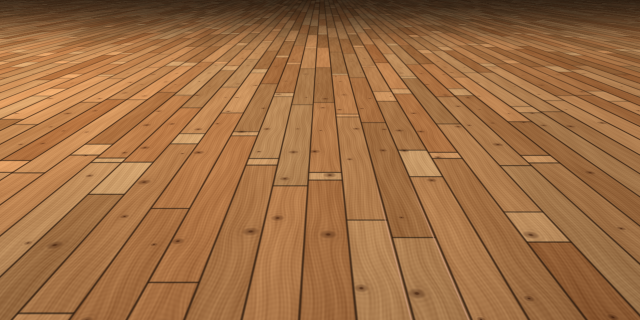
Reproduce this texture procedurally as a Shadertoy shader.

```glsl
// Per lane: joint depth, pale offcut length, near board tone, far board tone
const vec4 LANES[11] = vec4[11](
    vec4(1.46, .25, .35, .45), vec4(.946, 0., .75, .5), vec4(1.371, 0., .42, .5),
    vec4(1.041, 0., .5, .5), vec4(1.684, .06, .45, .6), vec4(1.518, 0., .6, .55),
    vec4(1.561, .06, .38, .52), vec4(1.306, 0., .68, .55), vec4(1.219, 0., .58, .28),
    vec4(1.587, .24, .58, .4), vec4(1.745, .06, .4, .42));

float hash(vec2 p) {
    return fract(sin(dot(p, vec2(127.1, 311.7))) * 43758.5);
}

float waves(vec2 p) {
    return sin(p.x + 1.3 * sin(p.y)) * .5
         + sin(p.x * 2.3 - p.y * 1.7 + 2. * sin(p.y * .6)) * .3
         + sin(p.x * 4.1 + p.y * 2.9) * .2;
}

float line(float dist, float halfWidth, float pixel) {
    float soft = max(pixel, halfWidth);
    return (1. - smoothstep(0., soft + pixel * .5, dist)) * min(1., 1.6 * halfWidth / pixel);
}

// x: darkness of knots, y: sideways push on the grain around them
vec2 knots(float across, float depth, float laneId) {
    vec2 result = vec2(0.);
    for (int j = -1; j <= 1; j++) {
        vec2 id = vec2(laneId, floor(depth / .28) + float(j));
        float chance = hash(id + 7.3);
        if (chance < .4) continue;
        float size = mix(.35, 1., hash(id + 2.9));
        vec2 center = vec2(.15 + .7 * hash(id + 4.1), (id.y + .2 + .6 * hash(id)) * .28);
        vec2 q = (vec2(across, depth) - center) / vec2(.2, .02);
        float r = length(q) / size;
        float rings = (.5 + .5 * cos(r * 8.)) * exp(-r * 1.2);
        result.x += .65 * exp(-r * r * 3.) + .35 * rings;
        result.y += q.x * .11 * size * exp(-dot(q * vec2(.5, .3), q * vec2(.5, .3)));
    }
    return result;
}

vec3 woodFloor(vec2 p, float pixel) {
    // Project the screen onto the floor
    float drop = 1.078 - p.y;
    float depth = 1. / drop;
    float lane = (p.x - 1.005) * depth * 6. + .391;
    float laneId = floor(lane);
    float across = lane - laneId;
    float lanePixel = pixel * depth * (6. + .5 * abs(lane));
    float depthPixel = pixel * depth * depth;

    // Split each lane into boards with occasional pale offcuts
    int slot = int(laneId) + 6;
    bool listed = slot >= 0 && slot < 11;
    vec4 info = LANES[clamp(slot, 0, 10)];
    float start = listed ? info.x : .95 + .95 * hash(vec2(laneId, 3.7));
    float row = floor((depth - start) / .95);
    float along = depth - start - row * .95;
    vec2 board = vec2(laneId, row);
    float tone = mix(.2, .75, hash(board + 11.));
    float offcut = max(0., hash(board + 23.) - .55) * .5;
    if (listed && row < 1.) {
        tone = row < 0. ? info.z : info.w;
        offcut = row < 0. ? 0. : info.y;
    }
    if (along < offcut) {
        tone = .88;
        board += 41.;
    }

    // Grain bends around the knots and fades with distance
    vec2 knot = knots(across, depth, laneId);
    float seed = hash(board + 5.) * 40.;
    float grainX = across - knot.y + .09 * sin(depth * 5. + seed) + .03 * sin(depth * 17. + seed);
    float fine = 1. / (1. + pow(lanePixel * 16., 2.));
    float veryFine = 1. / (1. + pow(depthPixel * 160., 2.));
    tone += .09 * waves(vec2(across * 4. + seed, depth * 9. + seed));
    tone += .13 * fine * waves(vec2(grainX * 24. + seed, depth * 6. + seed));
    tone += .06 * fine * sin(grainX * 85. + 2. * sin(depth * 23. + seed));
    tone += .03 * veryFine * sin(depth * 420. + 4. * sin(across * 5. + seed));
    vec3 color = mix(vec3(.5, .31, .16), vec3(.77, .58, .39), tone);
    color *= mix(vec3(1.03, .97, .92), vec3(.98, 1.02, 1.04), hash(board + 31.));
    float knotFade = 1. / (1. + pow(depthPixel / .025, 2.));
    color = mix(color, vec3(.25, .12, .05), clamp(knot.x * knotFade, 0., .8));

    // Board ends, long seams and the worn edges of two near seams
    float endDist = min(min(along, .95 - along), offcut > 0. ? abs(along - offcut) : 1.);
    color *= 1. - .55 * line(endDist, .004, depthPixel);
    float seam = floor(lane + .5);
    float seamDist = lane - seam;
    float worn = step(1.5, seam) * step(seam, 3.5) * (1. - smoothstep(1.1, 1.75, depth));
    color = mix(color, vec3(.8, .6, .49), .75 * worn * line(abs(seamDist + .05), .018, lanePixel));
    color = mix(color, vec3(.17, .1, .05), .82 * line(abs(seamDist), .035, lanePixel));
    return color;
}

void mainImage(out vec4 fragColor, in vec2 fragCoord) {
    float pixel = 1. / iResolution.y;
    vec2 p = fragCoord * pixel;

    // Four samples keep the distant boards smooth
    vec3 color = vec3(0.);
    for (int i = 0; i < 4; i++) {
        vec2 offset = vec2(i & 1, i >> 1) * .5 - .25;
        color += woodFloor(p + offset * pixel, pixel * .7) * .25;
    }

    // Dark far edge, warm glow at left, slight falloff near the viewer
    float light = mix(.32, 1.05, smoothstep(-.02, .17, 1. - p.y));
    vec2 glow = (p - vec2(.05, .7)) / vec2(.65, .24);
    light += .2 * exp(-dot(glow, glow));
    light *= mix(.95, 1.02, smoothstep(0., .4, p.y));
    light *= 1. - .07 * smoothstep(1.3, 2., p.x);
    fragColor = vec4(color * light, 1.);
}
```
